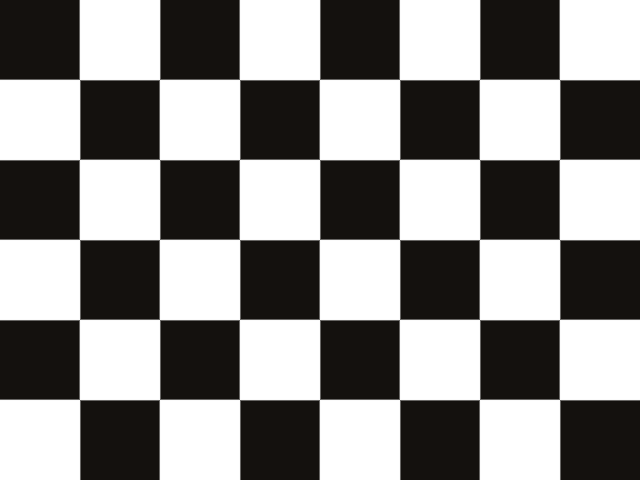
Reproduce this pattern procedurally as a Shadertoy shader.

```glsl
const vec2 GRID = vec2(8.0, 6.0);
const vec3 WHITE = vec3(1.0);
const vec3 BLACK = vec3(0.078, 0.067, 0.055);
const float INSET = 0.004;     // gap around each dark square, in cells
const float SOFTNESS = 0.012;  // half width of the soft edge, in cells

// Distance to the nearest inner grid line; the canvas border is not a line.
float innerLineDistance(vec2 p, vec2 grid) {
    vec2 line = clamp(round(p), vec2(1.0), grid - 1.0);
    vec2 gap = abs(p - line);
    return min(gap.x, gap.y);
}

// Signed distance to the dark squares, negative inside; lower left is light.
float checkerDistance(vec2 p, vec2 grid, float inset) {
    vec2 cell = floor(p);
    float dark = mod(cell.x + cell.y, 2.0);
    return innerLineDistance(p, grid) * (1.0 - 2.0 * dark) + inset;
}

// Coverage of a shape with an edge of the given half width.
float softFill(float dist, float halfWidth) {
    return 1.0 - smoothstep(-halfWidth, halfWidth, dist);
}

void mainImage(out vec4 fragColor, in vec2 fragCoord) {
    // One unit is one square
    vec2 p = fragCoord / iResolution.xy * GRID;
    float pixel = GRID.y / iResolution.y;

    // Dark squares over a light ground
    float dist = checkerDistance(p, GRID, INSET);
    float dark = softFill(dist, max(SOFTNESS, 0.75 * pixel));
    fragColor = vec4(mix(WHITE, BLACK, dark), 1.0);
}
```
